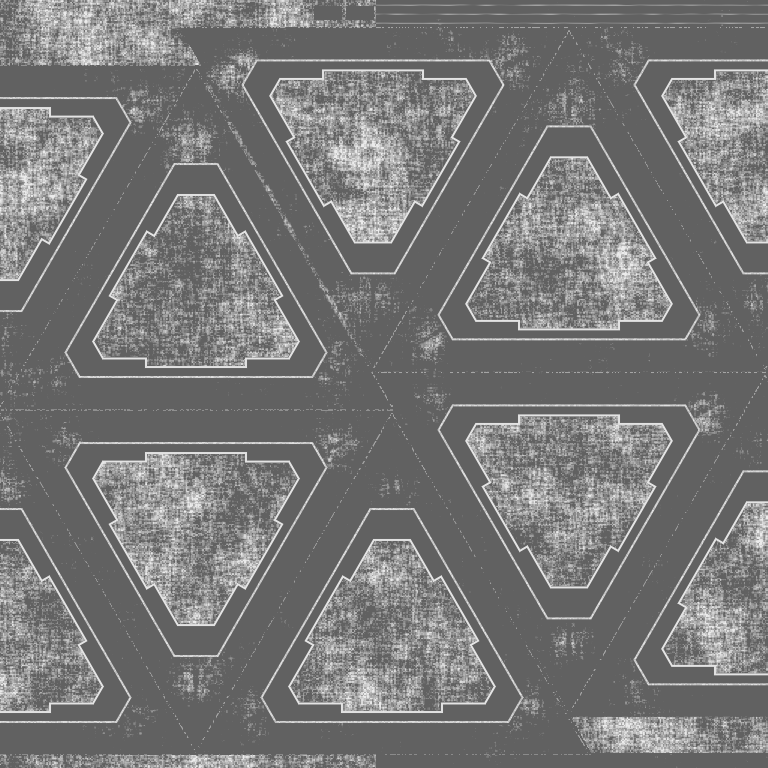
Reproduce this pattern procedurally as a three.js fragment shader.

```glsl
varying vec2 vUv;

const float DARK = 0.38;
const float LIGHT = 0.92;
const float PITCH = 0.2552;             // column spacing
const float ROW = 0.4492;               // row height
const float BASE = 0.0169;              // foot of the lowest row
const float CENTER = 0.1517;            // triangle foot to its center
const vec2 SLIP = vec2(-0.0247, 0.0490); // shift of the right side
const vec3 OUTER = vec3(0.1087, 0.1855, 0.1686); // side, corner, tip
const vec3 INNER = vec3(0.0846, 0.1471, 0.1283);
const float TAB = 0.0111;
const float LINE = 0.0013;
const float SOFT = 0.0008;
const vec2 SLANT = vec2(0.866, 0.5);
const float GRAIN = 512.0;
const float WEAR = 0.31;
const float CLEAN = -0.55;

float hash(vec2 p) {
  return fract(sin(dot(p, vec2(12.9898, 78.233))) * 43758.5453);
}

float noise(vec2 p) {
  vec2 i = floor(p), f = fract(p);
  f = f * f * (3.0 - 2.0 * f);
  return mix(mix(hash(i), hash(i + vec2(1.0, 0.0)), f.x),
             mix(hash(i + vec2(0.0, 1.0)), hash(i + 1.0), f.x), f.y);
}

// Blotches, woven streaks and grain around a given level
float wear(vec2 p, float level) {
  float cloud = 0.5 * noise(p * vec2(16.0, 20.0)) + 0.3 * noise(p * vec2(52.0, 40.0) + 7.0)
              + 0.2 * noise(p * 110.0 + 19.0) - 0.5;
  float weave = noise(p * vec2(70.0, 420.0)) + noise(p * vec2(420.0, 70.0) + 31.0) - 1.0;
  float grain = hash(floor(p * GRAIN)) - 0.5;
  return clamp(level + 1.1 * cloud + 0.5 * weave + 0.55 * grain, 0.0, 1.0);
}

float fill(float d) { return 1.0 - smoothstep(-SOFT, SOFT, d); }
float stroke(float d, float w) { return fill(abs(d) - w); }

float box(vec2 p, vec2 size) {
  vec2 d = abs(p) - size;
  return max(d.x, d.y);
}

// Triangle pointing up with cut corners, folded about x = 0
float cutTriangle(vec2 p, vec3 cut) {
  float sides = max(-p.y, dot(p, SLANT)) - cut.x;
  float corner = dot(p, SLANT * vec2(1.0, -1.0)) - cut.y;
  return max(max(sides, corner), p.y - cut.z);
}

// Inner panel with one raised tab on each side
float panelShape(vec2 p) {
  float reach = 0.5 * (INNER.x + TAB);
  vec2 turned = vec2(dot(p, vec2(-SLANT.y, SLANT.x)), dot(p, SLANT));
  float footTab = box(p + vec2(0.0, reach), vec2(0.0651, reach));
  float sideTab = box(turned - vec2(-0.0104, reach), vec2(0.0482, reach));
  return min(cutTriangle(p, INNER), min(footTab, sideTab));
}

// Speckled smudge past a corner, split along its axis
float smudge(vec2 p, vec2 axis, float reach) {
  vec2 d = vec2(dot(p, vec2(axis.y, -axis.x)), dot(p, axis) - reach);
  float split = smoothstep(0.001, 0.005, abs(d.x));
  return exp(-dot(d, d) / 0.0011) * mix(0.4, 1.0, split);
}

void main() {
  vec2 p = vUv;
  float fault = 0.87 * (p.x - 0.2344 - 0.567 * (0.9635 - p.y));
  vec2 q = p - SLIP * step(0.0, fault);
  float row = floor((q.y - BASE) / ROW);
  float column = floor(q.x / PITCH + 0.5);

  // Closest triangle among the neighbouring columns
  float outer = 10.0;
  vec2 local = vec2(0.0);
  float level = WEAR;
  for (int k = -1; k <= 1; k++) {
    float i = column + float(k);
    float up = 1.0 - 2.0 * mod(i + row, 2.0);
    float y = BASE + ROW * row + (up > 0.0 ? CENTER : ROW - CENTER);
    vec2 c = vec2(abs(q.x - i * PITCH), up * (q.y - y));
    float d = cutTriangle(c, OUTER);
    if (d < outer) {
      outer = d;
      local = c;
      level = WEAR + 0.1 * (hash(vec2(i, row + 3.0)) - 0.5);
    }
  }

  float speck = hash(floor(p * GRAIN) + 5.0);
  float amount;
  if (row < 0.0 || row > 1.0) {
    // Worn border strips
    float blank = step(0.489, p.x) * max(step(0.961, p.y), step(p.y, 0.0195));
    float slots = fill(box(vec2(abs(p.x - 0.448) - 0.021, p.y - 0.983), vec2(0.018, 0.009)));
    float dashes = stroke(fract(p.y * 85.0) / 85.0 - 0.005, 0.0008) * step(0.965, p.y);
    amount = wear(p, mix(WEAR + 0.1, CLEAN, max(blank, slots)));
    amount = max(amount, blank * dashes * 0.6 * noise(p * vec2(60.0, 512.0)));
  } else {
    // Smudged ground
    float smudges = max(smudge(local, vec2(0.0, 1.0), 0.196),
                        smudge(local, vec2(0.866, -0.5), 0.206));
    float haze = 0.22 * smoothstep(0.6, 0.9, noise(p * 9.0 + 3.0));
    float ground = wear(p, CLEAN + haze + 0.72 * smudges);

    // Clean frame and worn panel
    float panel = panelShape(local);
    amount = ground * (1.0 - fill(outer));
    amount = mix(amount, wear(p, level), fill(panel));

    // Faint seams between triangles
    float seam = min(local.y + CENTER, 0.1472 - dot(local, SLANT));
    amount = max(amount, stroke(seam, 0.0008) * 0.5 * step(0.6, speck));

    // Outlines
    amount = max(amount, stroke(outer, LINE) * (0.65 + 0.3 * speck));
    amount = max(amount, stroke(panel, LINE) * 0.95);
  }

  // Scuffed fault, strongest in its upper half
  float band = 1.0 - smoothstep(0.001, 0.007, abs(fault + 0.004));
  float upper = smoothstep(0.51, 0.55, p.y) * (1.0 - smoothstep(0.86, 0.94, p.y));
  amount = max(amount, wear(p, mix(CLEAN, 0.15, band * upper)) * band);

  gl_FragColor = vec4(vec3(mix(DARK, LIGHT, amount)), 1.0);
}
```
